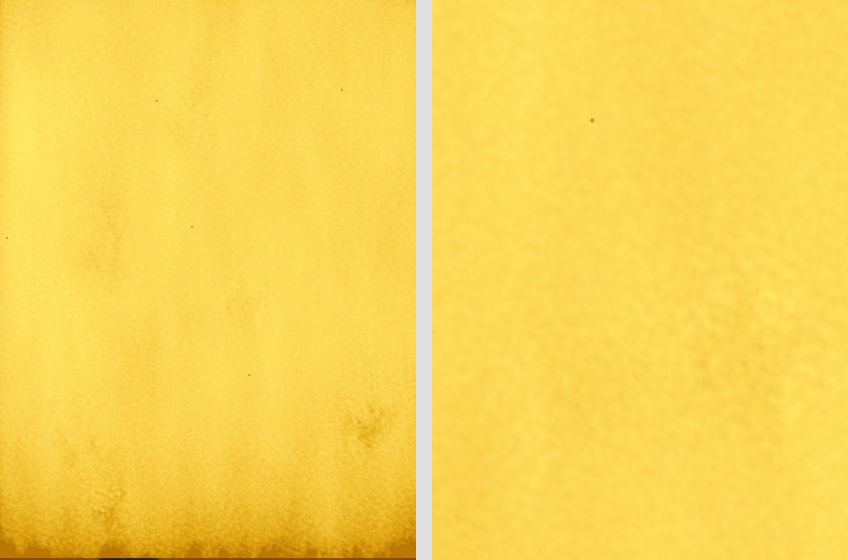
Left, the full canvas; right, a detail of the centre.
Write a Shadertoy shader that draws this texture.

```glsl
vec2 hashGradient(ivec2 cell) {
    uvec2 q = uvec2(cell + 4096);
    uint h = q.x * 1597334677u ^ q.y * 3812015801u;
    h = (h ^ (h >> 15)) * 2246822519u;
    h ^= h >> 13;
    float angle = float(h & 65535u) / 65536.0 * 6.2832;
    return vec2(cos(angle), sin(angle));
}

// Gradient noise, roughly -0.7 to 0.7
float noise(vec2 p) {
    ivec2 i = ivec2(floor(p));
    vec2 f = fract(p);
    vec2 s = f * f * f * (f * (f * 6.0 - 15.0) + 10.0);
    float a = dot(hashGradient(i), f);
    float b = dot(hashGradient(i + ivec2(1, 0)), f - vec2(1, 0));
    float c = dot(hashGradient(i + ivec2(0, 1)), f - vec2(0, 1));
    float d = dot(hashGradient(i + ivec2(1, 1)), f - vec2(1, 1));
    return mix(mix(a, b, s.x), mix(c, d, s.x), s.y);
}

float fbm(vec2 p) {
    float sum = 0.0, amplitude = 1.0;
    for (int i = 0; i < 4; i++) {
        sum += amplitude * noise(p);
        p = mat2(1.6, 0.6, -0.6, 1.9) * p + 17.3;
        amplitude *= 0.55;
    }
    return sum;
}

// Deep ochre at tone -1, pale yellow at tone 4
vec3 goldRamp(float tone) {
    vec3 color = mix(vec3(0.73, 0.47, 0.01), vec3(0.87, 0.64, 0.07), clamp(tone + 1.0, 0.0, 1.0));
    color = mix(color, vec3(0.94, 0.76, 0.20), clamp(tone, 0.0, 1.0));
    color = mix(color, vec3(0.98, 0.82, 0.30), clamp(tone - 1.0, 0.0, 1.0));
    color = mix(color, vec3(0.99, 0.86, 0.35), clamp(tone - 2.0, 0.0, 1.0));
    return mix(color, vec3(1.0, 0.90, 0.39), clamp(tone - 3.0, 0.0, 1.0));
}

void mainImage(out vec4 fragColor, in vec2 fragCoord) {
    vec2 uv = fragCoord / iResolution.xy;
    vec2 p = fragCoord / iResolution.y;
    float pixel = 1.0 / iResolution.y;

    // Broad shading: dark foot and borders, pale band at the left
    float tone = 2.95 - 3.7 * exp(-uv.y / 0.14);
    tone += 0.9 * exp(-pow((uv.x - 0.07) / 0.08, 2.0)) * smoothstep(0.15, 0.5, uv.y) * smoothstep(1.0, 0.75, uv.y);
    tone -= 1.1 * exp(-uv.x / 0.018);
    tone -= 0.6 * exp(-(1.0 - uv.x) / 0.09);
    tone -= 0.8 * exp(-(1.0 - uv.y) / 0.05);

    // Vertical washes and soft blotches
    tone += 0.75 * fbm(p * vec2(13.0, 2.6) + 3.7);
    tone += 0.55 * fbm(p * vec2(5.0, 3.5) + 41.0);

    // Scattered stains with faint drip outlines
    float stain = fbm(p * vec2(22.0, 10.0) + 73.0);
    float patches = smoothstep(0.05, 0.5, noise(p * vec2(6.0, 4.5) + 9.4));
    float lowerHalf = mix(1.0, 0.5, smoothstep(0.2, 0.6, uv.y));
    tone -= 0.9 * patches * lowerHalf * smoothstep(0.0, 0.45, stain);
    tone -= 0.5 * patches * lowerHalf * smoothstep(0.06, 0.0, abs(stain - 0.28));
    tone -= 1.3 * smoothstep(0.045, 0.0, uv.y) * smoothstep(-0.1, 0.4, stain);

    // Paper grain, slanted and slightly embossed
    vec2 slanted = mat2(0.9, 0.4, -0.4, 0.9) * p;
    float grain = noise(slanted * vec2(115.0, 160.0)) + 0.6 * noise(slanted * vec2(210.0, 170.0) + 50.0);
    tone += grain * (0.65 + 0.45 * patches);

    vec3 color = goldRamp(tone);

    // Tiny brown specks
    for (int i = 0; i < 6; i++) {
        vec2 center = fract(vec2(0.618, 0.755) * float(i) + vec2(0.40, 0.82)) * vec2(0.7, 1.0);
        float speck = 1.0 - smoothstep(0.0006, 0.0012 + pixel, length(p - center));
        color = mix(color, vec3(0.62, 0.42, 0.05), 0.6 * speck);
    }

    // Dark sliver along the bottom edge
    float sliver = 1.0 - smoothstep(0.0025, 0.0025 + pixel, uv.y);
    float black = smoothstep(0.23, 0.25, uv.x) * smoothstep(0.39, 0.37, uv.x);
    color = mix(color, mix(vec3(0.45, 0.27, 0.02), vec3(0.06, 0.04, 0.0), black), 0.8 * sliver);

    fragColor = vec4(color, 1.0);
}
```
